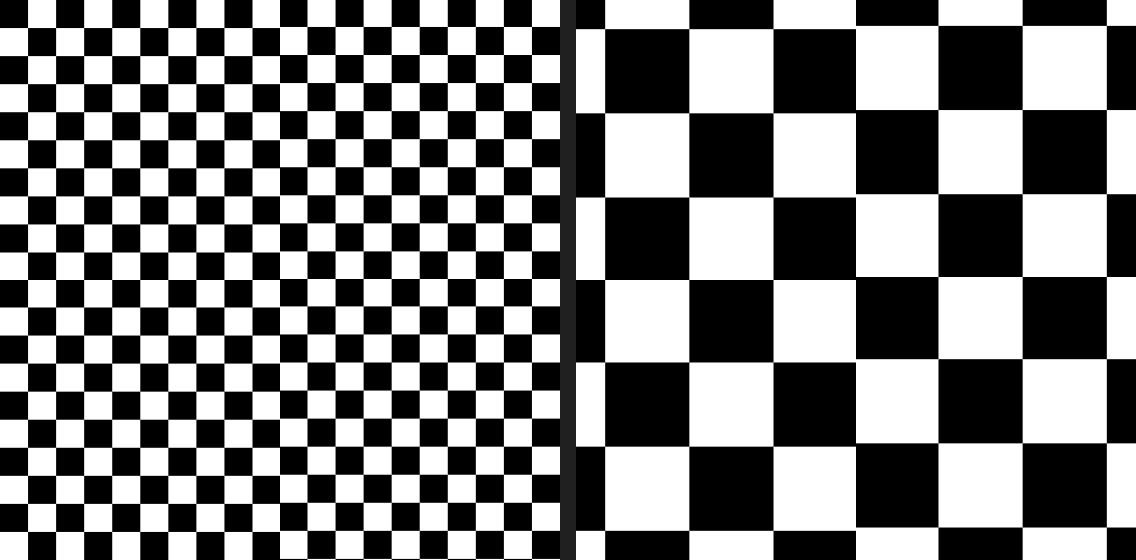
Left, the full canvas; right, a detail of the centre.
Write a Shadertoy shader that draws this pattern.

```glsl
// Black and white checkerboard of 20 by 20 squares, made from the product of
// two smoothed square waves. Each half of the board is spaced slightly wide,
// and the right half sits a hair higher; both offsets wrap at the borders.

const float CELLS = 20.0;         // squares along each side (even, so it tiles)
const float SPACING_DRIFT = 0.002; // extra spacing, regained at each midline
const float RIGHT_LIFT = 0.00196;  // upward shift of the right half
const vec3 DARK = vec3(0.0);
const vec3 LIGHT = vec3(1.0);

// Periodic sawtooth that is zero at the borders and jumps at the midlines.
vec2 spacingDrift(vec2 p) {
    return SPACING_DRIFT * (p - floor(p + 0.5));
}

// Square wave of period two cells, its edges smoothed over one pixel.
vec2 squareWave(vec2 cell, vec2 pixelsPerCell) {
    vec2 edgeDistance = 0.5 - abs(mod(cell + 0.5, 2.0) - 1.0);
    return clamp(2.0 * edgeDistance * pixelsPerCell, -1.0, 1.0);
}

void mainImage(out vec4 fragColor, in vec2 fragCoord) {
    // Board coordinates, measured from the upper left corner
    vec2 p = fragCoord / iResolution.xy;
    p.y = 1.0 - p.y;

    // Small misalignments between the halves
    p.y += RIGHT_LIFT * step(0.5, p.x);
    p -= spacingDrift(p);

    // Alternate the two colours
    vec2 wave = squareWave(p * CELLS, iResolution.xy / CELLS);
    float light = 0.5 - 0.5 * wave.x * wave.y;
    fragColor = vec4(mix(DARK, LIGHT, light), 1.0);
}
```
